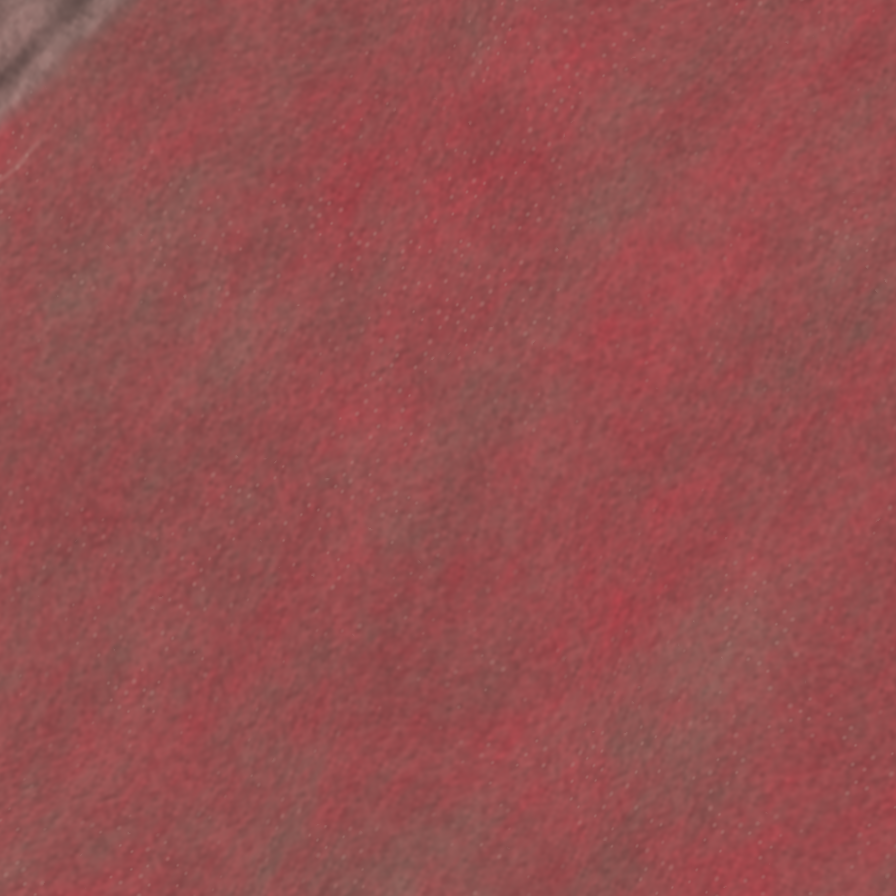
Write a WebGL 2 fragment shader that draws this texture.

```glsl
#version 300 es
precision highp float;

uniform vec2 u_resolution;
out vec4 fragColor;

#define STREAK_ANGLE 0.98
#define BROWN vec3(0.505, 0.368, 0.340)
#define RED vec3(0.665, 0.242, 0.275)
#define PALE vec3(0.700, 0.540, 0.500)
#define RIDGE_GREY vec3(0.510, 0.425, 0.405)
#define PATCH_AMOUNT 0.66
#define STREAK_AMOUNT 0.42
#define TINT_AMOUNT 0.30
#define GRAIN_AMOUNT 0.17
#define RELIEF_AMOUNT 0.24
#define FLECK_AMOUNT 0.38

float hash(vec2 cell) {
    vec3 q = fract(cell.xyx * vec3(0.1031, 0.1030, 0.0973));
    q += dot(q, q.yzx + 33.33);
    return fract((q.x + q.y) * q.z);
}

float valueNoise(vec2 p) {
    vec2 cell = floor(p);
    vec2 f = fract(p);
    f = f * f * (3.0 - 2.0 * f);
    float bottom = mix(hash(cell), hash(cell + vec2(1.0, 0.0)), f.x);
    float top = mix(hash(cell + vec2(0.0, 1.0)), hash(cell + vec2(1.0, 1.0)), f.x);
    return mix(bottom, top, f.y);
}

float fbm(vec2 p) {
    const mat2 turn = mat2(0.8, 0.6, -0.6, 0.8);
    float sum = 0.0;
    float weight = 0.5;
    for (int octave = 0; octave < 4; octave++) {
        sum += weight * valueNoise(p);
        p = turn * p * 2.03 + 17.3;
        weight *= 0.5;
    }
    return sum / 0.9375;
}

// Fine grain: two rotated layers hide the lattice
float surface(vec2 p) {
    vec2 q = mat2(0.8, 0.6, -0.6, 0.8) * p;
    return 0.5 * valueNoise(p * vec2(95.0, 135.0) + 41.0)
         + 0.5 * valueNoise(q * 170.0 + 7.0);
}

// Small round flecks, at most one per cell
float flecks(vec2 p, float share) {
    vec2 cell = floor(p);
    vec2 centre = 0.35 + 0.3 * vec2(hash(cell + 11.0), hash(cell + 47.0));
    float radius = mix(0.18, 0.35, hash(cell + 83.0));
    float spot = 1.0 - smoothstep(0.0, radius, length(fract(p) - centre));
    return spot * step(1.0 - share, hash(cell + 5.0));
}

float band(float x, float centre, float halfWidth) {
    return 1.0 - smoothstep(0.0, halfWidth, abs(x - centre));
}

void main() {
    vec2 uv = gl_FragCoord.xy / u_resolution;

    // Streak frame: x along the fibres, y across them
    float c = cos(STREAK_ANGLE);
    float s = sin(STREAK_ANGLE);
    vec2 p = vec2(c * uv.x + s * uv.y, c * uv.y - s * uv.x);
    p.y += 0.03 * (valueNoise(uv * 5.0) - 0.5);

    // Balance between red and brown
    float patches = fbm(p * vec2(4.5, 7.5) + 3.0) - 0.5;
    float streaks = fbm(p * vec2(17.0, 42.0) + 29.0) - 0.5;
    float grain = surface(p) - 0.5;
    float tint = fbm(p * vec2(50.0, 75.0) + 63.0) - 0.5;
    float redness = 0.49 + PATCH_AMOUNT * patches + STREAK_AMOUNT * streaks
                  + TINT_AMOUNT * tint;
    vec3 colour = mix(BROWN, RED, clamp(redness, 0.0, 1.1));

    // Soft shading and fine relief lit from one side
    float shade = fbm(p * vec2(9.0, 18.0) + 80.0) - 0.5;
    float slope = surface(p + vec2(0.001, 0.003)) - surface(p);
    colour *= 1.01 + 0.15 * shade + GRAIN_AMOUNT * grain + RELIEF_AMOUNT * slope;

    // Sparse pale flecks, gathered in worn areas
    float worn = smoothstep(0.45, 0.68, fbm(uv * 7.0 + 51.0));
    float fleck = flecks(p * vec2(62.0, 80.0) + 97.0, 0.07 + 0.3 * worn);
    colour = mix(colour, PALE, FLECK_AMOUNT * fleck * mix(0.5, 1.0, worn));

    // Grey ridge across the upper left corner
    float corner = uv.x + 1.0 - uv.y + 0.03 * (fbm(uv * 14.0) - 0.5);
    float ridge = 1.0 - smoothstep(0.12, 0.165, corner);
    vec3 ridgeColour = RIDGE_GREY * (1.0 + 0.5 * streaks + 0.25 * grain);
    colour = mix(colour, ridgeColour, 0.8 * ridge);
    colour *= 1.0 - 0.18 * band(corner, 0.085, 0.022);
    colour *= 1.0 + 0.10 * band(corner, 0.120, 0.025);
    float scratch = band(corner, 0.205, 0.007) * (1.0 - smoothstep(0.02, 0.08, uv.x));
    colour = mix(colour, PALE, 0.3 * scratch);

    fragColor = vec4(clamp(colour, 0.0, 1.0), 1.0);
}
```
